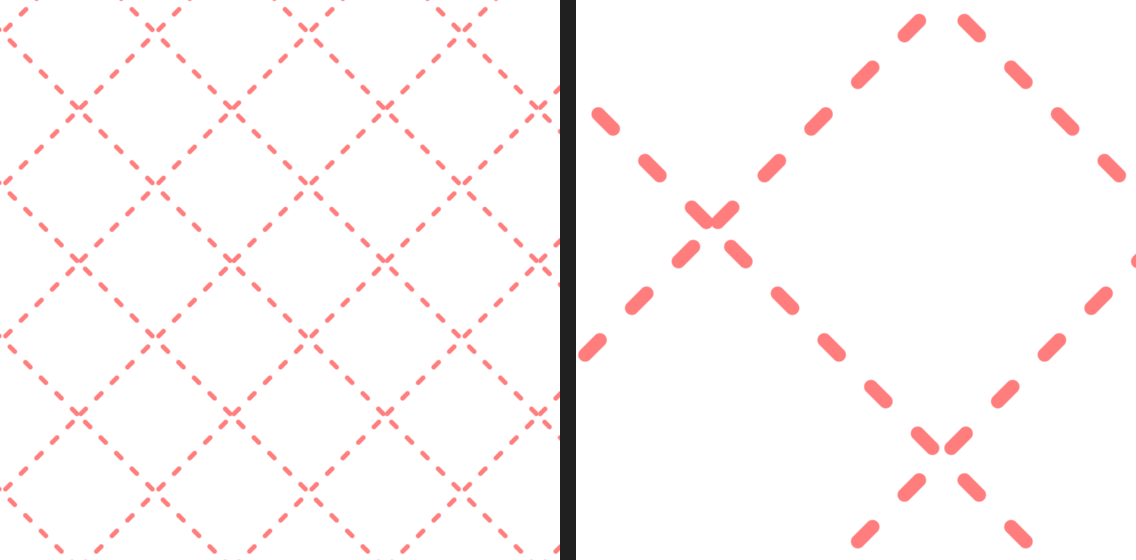
Left: the whole. Right: its middle third, enlarged.
A Shadertoy shader for this pattern:

```glsl
const float CELL = 0.27344;                    // repeat size, fraction of the canvas
const vec2 CROSSING = vec2(0.0042, 0.9412);    // one crossing of the lattice, in canvas units
const vec3 PAPER = vec3(1.0);
const vec3 STITCH = vec3(1.0, 0.49, 0.49);

// All lengths below are in cells
const int DASHES = 5;                          // dashes per half diagonal
const float SPACING = 0.1016;                  // step between dashes, along x and y
const vec2 FIRST_DASH = vec2(0.0652, 0.0571);  // start after the even and odd crossings
const float DASH_REACH = 0.0160;               // half length of a dash, along x and y
const float DASH_RADIUS = 0.0150;

float capsule(vec2 p, vec2 halfAxis, float radius) {
    float t = clamp(dot(p, halfAxis) / dot(halfAxis, halfAxis), -1.0, 1.0);
    return length(p - t * halfAxis) - radius;
}

// Distance to a zigzag of dashes: out along one diagonal, back along the other
float dashedLattice(vec2 p) {
    vec2 q = vec2(abs(fract(p.x + 0.5) - 0.5), fract(p.y));
    float d = 1.0;
    for (int side = 0; side < 2; side++) {
        float slope = side == 0 ? 1.0 : -1.0;
        float start = 0.5 * float(side) + FIRST_DASH[side];
        for (int i = 0; i < DASHES; i++) {
            float y = start + SPACING * float(i);
            vec2 center = vec2(0.5 - abs(y - 0.5), y);
            d = min(d, capsule(q - center, DASH_REACH * vec2(slope, 1.0), DASH_RADIUS));
        }
    }
    return d;
}

void mainImage(out vec4 fragColor, in vec2 fragCoord) {
    vec2 uv = fragCoord / iResolution.y;

    // Lattice coordinates, with y pointing down
    vec2 p = (uv - CROSSING) * vec2(1.0, -1.0) / CELL;

    // Soft edge about one pixel to each side
    float edge = 1.0 / (iResolution.y * CELL);
    float ink = 1.0 - smoothstep(-edge, edge, dashedLattice(p));

    fragColor = vec4(mix(PAPER, STITCH, ink), 1.0);
}
```
